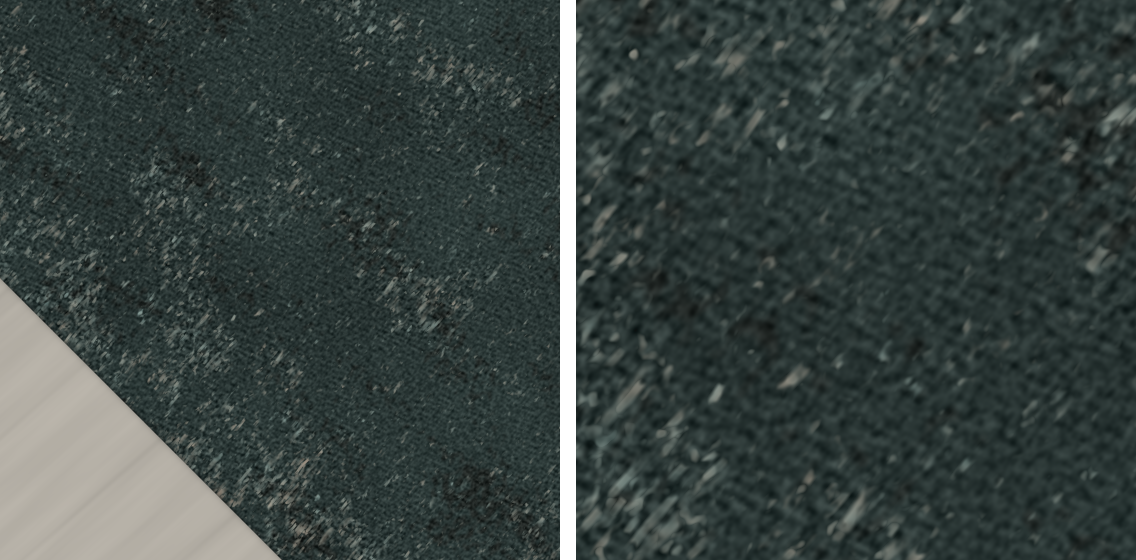
Left, the full canvas; right, a detail of the centre.
Give the GLSL for this texture, as a WebGL 2 fragment shader.

```glsl
#version 300 es
precision highp float;
// A worn, dark teal woven rug whose straight hem crosses a pale wooden floor.
// Gradient noise, stretched along or across the threads, gives the weave grain
// and dark stains; bleached flecks run in straight parallel thread columns.

uniform vec2 u_resolution;
out vec4 fragColor;

const float HEM_OFFSET = 0.356;   // distance of the hem from the origin
const vec3 TEAL = vec3(0.163, 0.212, 0.206);
const vec3 STAIN = vec3(0.112, 0.122, 0.112);
const vec3 FADED = vec3(0.53, 0.555, 0.52);
const vec3 WOOD = vec3(0.710, 0.690, 0.652);

vec2 hashGradient(vec2 cell) {
    vec3 h = fract(cell.xyx * vec3(0.1031, 0.1030, 0.0973));
    h += dot(h, h.yzx + 33.33);
    float angle = 6.28318 * fract((h.x + h.y) * h.z);
    return vec2(cos(angle), sin(angle));
}

// Gradient noise, roughly -0.7 to 0.7
float gradientNoise(vec2 p) {
    vec2 i = floor(p), f = p - i;
    vec2 u = f * f * f * (f * (f * 6.0 - 15.0) + 10.0);
    float a = dot(hashGradient(i), f);
    float b = dot(hashGradient(i + vec2(1, 0)), f - vec2(1, 0));
    float c = dot(hashGradient(i + vec2(0, 1)), f - vec2(0, 1));
    float d = dot(hashGradient(i + vec2(1, 1)), f - vec2(1, 1));
    return mix(mix(a, b, u.x), mix(c, d, u.x), u.y);
}

float fbm(vec2 p) {
    float sum = 0.0, gain = 0.8;
    for (int i = 0; i < 4; i++) {
        sum += gain * gradientNoise(p);
        p = p * 2.03 + 17.3;
        gain *= 0.55;
    }
    return sum;
}

// x runs across the direction given by angle, y runs along it
vec2 threadAxes(vec2 p, float angle) {
    vec2 along = vec2(cos(angle), sin(angle));
    return vec2(dot(p, vec2(along.y, -along.x)), dot(p, along));
}

// Amount of bleaching: cloudy patches plus a frayed band beside the hem
float wearAmount(vec2 t, float hemDistance) {
    float clouds = smoothstep(-0.12, 0.5, fbm(t * vec2(5.0, 6.5) + 41.0));
    float band = exp(-pow(hemDistance / 0.19, 2.0));
    float frayed = band * smoothstep(-0.4, 0.3, fbm(t * vec2(8.0, 7.0) + 7.0));
    float tufts = gradientNoise(t * vec2(44.0, 20.0) + 19.0);
    float wear = 0.62 * clouds + 0.8 * frayed;
    return clamp(wear + (0.25 + 0.5 * wear) * tufts, 0.0, 1.0);
}

// Straight dashes in parallel columns; density is the columns per unit
float threadDashes(vec2 t, float density, float frequency, float threshold) {
    float x = t.x * density + 0.5 * gradientNoise(t * 28.0);
    float column = floor(x);
    float dash = gradientNoise(vec2(column * 3.0 + 0.5, t.y * frequency + column * 0.37));
    dash += 0.35 * gradientNoise(t * vec2(190.0, 130.0) + density);
    float profile = 1.0 - smoothstep(0.15, 0.55, abs(x - column - 0.5));
    return profile * smoothstep(threshold, threshold + 0.34, dash);
}

// Bleached threads and small tufts that become denser as wear grows
float fadedFlecks(vec2 t, float wear) {
    float threshold = mix(0.40, -0.06, wear);
    float coarse = threadDashes(t, 88.0, 34.0, threshold);
    float fine = threadDashes(t + 3.0, 135.0, 62.0, threshold);
    float longThread = 0.7 * threadDashes(t + 7.0, 100.0, 13.0, threshold + 0.04);
    float tuft = gradientNoise(t * vec2(105.0, 70.0))
               + 0.5 * gradientNoise(t * vec2(180.0, 140.0) + 5.0);
    float tufts = smoothstep(threshold + 0.08, threshold + 0.48, tuft);
    float broken = smoothstep(-0.25, 0.25, gradientNoise(t * vec2(100.0, 60.0) + 31.0));
    return max(max(coarse, fine), max(longThread * broken, 0.85 * tufts));
}

// Yarn grain: threads one way, staggered twill dashes the other way
float yarnGrain(vec2 t, vec2 twill) {
    float threads = gradientNoise(t * vec2(190.0, 105.0));
    float dashes = gradientNoise(twill * vec2(165.0, 85.0) + 23.0);
    float fuzz = gradientNoise(t * vec2(240.0, 200.0) + 57.0);
    return 0.75 * threads + 0.75 * dashes + 0.5 * fuzz;
}

vec3 rugColor(vec2 p, float hemDistance) {
    vec2 t = threadAxes(p, 0.86);
    vec2 twill = threadAxes(p, -0.42);
    float wear = wearAmount(t, hemDistance);

    // Broad tone and ragged dark stains drawn out across the threads
    vec3 color = TEAL * (1.0 + 0.2 * fbm(p * 3.0 + 12.0));
    float stain = fbm(t * vec2(4.0, 10.0) + 63.0)
                + 0.6 * gradientNoise(t * vec2(80.0, 55.0) + 11.0);
    color = mix(color, STAIN, 0.7 * smoothstep(0.12, 0.6, stain));

    // Twill rows and yarn grain
    float row = sin(640.0 * twill.x + 2.5 * gradientNoise(p * 35.0));
    float grain = yarnGrain(t, twill);
    color += vec3(0.95, 1.0, 0.97) * (0.012 * row + (0.105 + 0.09 * wear) * grain);

    // Bleached threads, some warm and some greenish
    float warmth = gradientNoise(p * 14.0 + 8.0) + 0.6 * gradientNoise(p * 80.0);
    vec3 faded = FADED + vec3(0.10, 0.0, -0.03) * warmth;
    float strength = 0.56 + 0.95 * gradientNoise(t * vec2(75.0, 45.0) + 77.0);
    color = mix(color, faded, fadedFlecks(t, wear) * clamp(strength, 0.1, 1.1));
    return max(color, vec3(0.045, 0.055, 0.053));
}

vec3 floorColor(vec2 p, float hemDistance) {
    vec2 t = threadAxes(p, 0.72);
    float veins = fbm(t * vec2(24.0, 1.8) + 3.0);
    float seam = abs(fract(t.x / 0.19 + 0.36) - 0.5) * 0.19;
    float shade = 1.0 + 0.045 * veins + 0.014 * gradientNoise(t * vec2(85.0, 4.0));
    shade -= 0.035 * (1.0 - smoothstep(0.0, 0.008, seam));
    shade -= 0.16 * exp(hemDistance / 0.004);   // contact shadow
    return WOOD * shade;
}

void main() {
    vec2 p = gl_FragCoord.xy / u_resolution;
    float hemDistance = dot(p, vec2(0.70711)) - HEM_OFFSET;
    float soft = max(0.0012, 0.7 / min(u_resolution.x, u_resolution.y));
    vec3 rug = rugColor(p, hemDistance);
    rug *= 1.0 - 0.35 * exp(-abs(hemDistance) / 0.004);   // rolled hem
    vec3 wood = floorColor(p, min(hemDistance, 0.0));
    fragColor = vec4(mix(wood, rug, smoothstep(-soft, soft, hemDistance)), 1.0);
}
```
